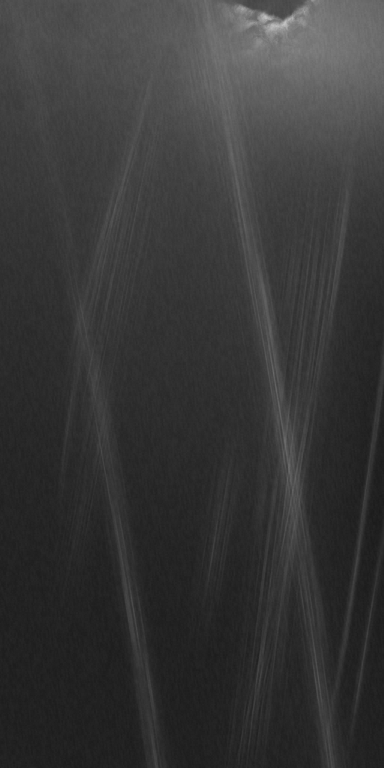
This background is drawn by a Shadertoy shader. Its source:

```glsl
// Pale crossing light shafts with fine strands beneath a bright misty cloud rim.

float hash(vec2 p) {
    vec3 q = fract(vec3(p.xyx) * 0.1031);
    q += dot(q, q.yzx + 33.33);
    return fract((q.x + q.y) * q.z);
}

float noise(vec2 p) {
    vec2 i = floor(p), f = fract(p);
    f = f * f * (3.0 - 2.0 * f);
    return mix(mix(hash(i), hash(i + vec2(1, 0)), f.x),
               mix(hash(i + vec2(0, 1)), hash(i + vec2(1, 1)), f.x), f.y);
}

float fbm(vec2 p) {
    float sum = 0.0, gain = 0.5;
    for (int i = 0; i < 5; i++) {
        sum += gain * noise(p);
        p = mat2(1.6, 1.2, -1.2, 1.6) * p + 7.3;
        gain *= 0.5;
    }
    return sum;
}

// Bundle along x = a + b*y + c*y*y, with a soft body and thin broken strands.
float shaft(vec2 p, vec3 curve, float width, float strands) {
    float d = p.x - curve.x - p.y * (curve.y + curve.z * p.y);
    float body = exp(-d * d / (width * width));
    float fine = noise(vec2(d * 230.0 + 80.0, p.y * 5.0 + curve.x * 90.0));
    float broad = noise(vec2(d * 75.0 + 40.0, p.y * 1.5 + curve.x * 50.0));
    return body * mix(0.65, 1.5 * fine * fine + 0.5 * broad, strands);
}

// Soft window between two heights.
float span(float y, float low, float high, float soft) {
    return smoothstep(low - soft, low + soft, y)
         * (1.0 - smoothstep(high - soft, high + soft, y));
}

void mainImage(out vec4 fragColor, in vec2 fragCoord) {
    vec2 p = fragCoord / iResolution.xy * vec2(1, 2);
    float y = p.y;

    // Dim depth rising to a misty top, brightest at the right
    float light = 0.128 + 0.175 * pow(y * 0.5, 2.4);
    vec2 glow = (p - vec2(0.84, 1.87)) / vec2(0.36, 0.25);
    light += 0.17 * exp(-dot(glow, glow));
    light += 0.025 * exp(-pow((p.x - 0.5) / 0.3, 2.0)) * span(y, 0.7, 1.7, 0.4);
    light -= 0.025 * smoothstep(0.86, 1.0, p.x) * span(y, 0.5, 1.3, 0.3);
    light += 0.08 * (fbm(p * 8.0) - 0.48) * smoothstep(1.5, 1.95, y);

    // Two main shafts descending to the right
    light += 0.13 * shaft(p, vec3(0.411, -0.145, -0.021), 0.026, 0.6)
           * (1.0 - 0.85 * smoothstep(0.4, 1.6, y));
    light += 0.13 * shaft(p, vec3(0.865, -0.13, -0.018), 0.026, 0.6)
           * (1.0 - 0.75 * smoothstep(1.1, 1.85, y));
    light += 0.035 * shaft(p, vec3(0.845, -0.13, -0.018), 0.085, 0.5);

    // Left fan descending to the left
    light += 0.065 * shaft(p, vec3(-0.121, 0.288, 0.0), 0.018, 0.9) * span(y, 1.2, 1.7, 0.25);
    light += 0.045 * shaft(p, vec3(0.043, 0.2, 0.0), 0.075, 0.9) * span(y, 1.0, 1.6, 0.3);
    light += 0.05 * shaft(p, vec3(0.063, 0.133, 0.0), 0.012, 0.8) * span(y, 0.75, 1.1, 0.15);
    light += 0.035 * shaft(p, vec3(0.086, 0.19, 0.0), 0.04, 0.9) * span(y, 0.5, 1.0, 0.2);

    // Right fan descending to the left
    light += 0.065 * shaft(p, vec3(0.62, 0.235, -0.035), 0.022, 1.0) * span(y, 0.1, 1.5, 0.2);
    light += 0.06 * shaft(p, vec3(0.65, 0.12, 0.0), 0.065, 1.0) * span(y, 0.0, 1.4, 0.25);
    light += 0.055 * shaft(p, vec3(0.47, 0.157, 0.0), 0.035, 1.0) * span(y, 0.42, 0.8, 0.18);

    // Thin rays near the right edge
    light += 0.14 * shaft(p, vec3(0.838, 0.185, -0.03), 0.008, 0.4) * span(y, 0.2, 1.3, 0.25);
    light += 0.09 * shaft(p, vec3(0.9, 0.162, 0.0), 0.008, 0.5) * span(y, 0.1, 0.8, 0.15);
    light += 0.09 * shaft(p, vec3(0.635, 0.235, -0.035), 0.006, 0.4) * span(y, 1.15, 1.5, 0.15);

    // Wispy cloud rim below a shallow dark opening at the top
    float billow = fbm(p * 21.0);
    float wisps = fbm(p * 42.0 + 3.0 * billow);
    float rim = 1.99 - 0.04 * smoothstep(0.57, 0.73, p.x)
              + 0.06 * smoothstep(0.73, 0.84, p.x) + 0.07 * (billow - 0.5);
    float depth = rim - y;
    float reach = span(p.x, 0.6, 0.82, 0.05);
    light = mix(light, 0.22 + 0.12 * billow, 0.8 * reach * smoothstep(-0.005, 0.02, -depth));
    light += reach * exp(-max(depth, 0.0) * 24.0) * smoothstep(-0.015, 0.012, depth)
           * 0.42 * smoothstep(0.25, 0.85, wisps);

    // Fine grain drawn out along the steep slant
    float grain = noise(vec2(p.x * 240.0 + y * 25.0, y * 75.0)) - 0.5;
    grain += 0.6 * (hash(floor(p * 256.0)) - 0.5);
    light += grain * (0.021 + 0.02 * light);

    fragColor = vec4(vec3(clamp(light, 0.0, 1.0)), 1.0);
}
```
